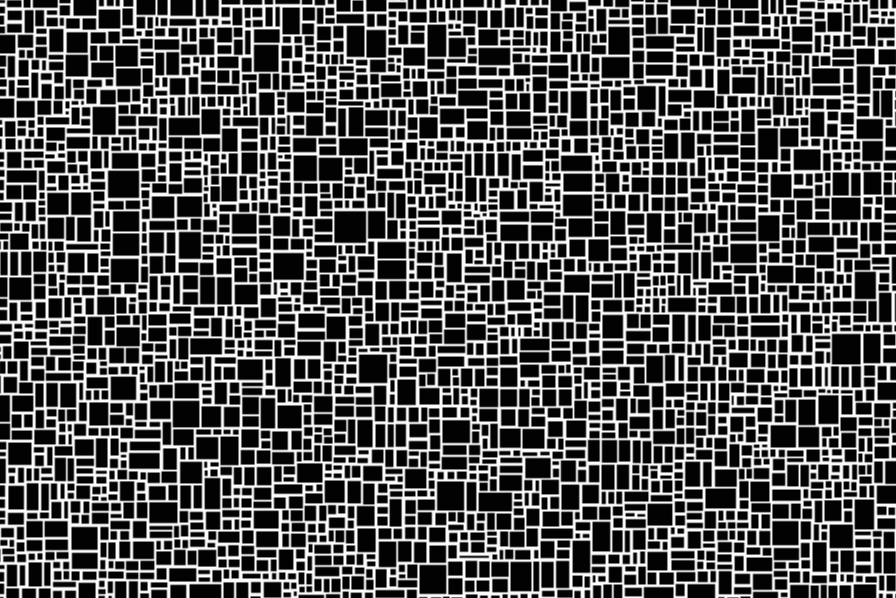
A WebGL 2 fragment shader for this pattern:

```glsl
#version 300 es
precision highp float;
// Draws a dense irregular mosaic of black rectangles separated by white gaps.

uniform vec2 u_resolution;
out vec4 fragColor;

const vec3 GAP_COLOR = vec3(0.985);
const vec3 BLOCK_COLOR = vec3(0.006);
const float ROWS = 29.0;           // grid cells per canvas height
const float EDGE_SOFTNESS = 0.003; // in canvas heights
const int SPLIT_ROUNDS = 3;

float hash(vec2 p, float salt) {
    vec3 q = fract(vec3(p.xyx) * vec3(0.1031, 0.1030, 0.0973) + salt * 0.137);
    q += dot(q, q.yzx + 33.33);
    return fract((q.x + q.y) * q.z);
}

// Position of the dividing line inside a cell, from 0 to 1.
float divider(vec2 cell) {
    return mix(0.12, 0.88, hash(cell, 1.0));
}

bool isEven(vec2 cell) {
    return mod(cell.x + cell.y, 2.0) < 0.5;
}

// Even cells hold a vertical divider, odd cells a horizontal one. Each runs on
// to its neighbours' dividers, so every grid corner owns one rectangle.
vec2 owningCorner(vec2 p) {
    vec2 cell = floor(p);
    vec2 f = p - cell;
    float own = divider(cell);
    vec2 side;
    if (isEven(cell)) {
        side.x = step(own, f.x);
        side.y = step(divider(cell + vec2(2.0 * side.x - 1.0, 0.0)), f.y);
    } else {
        side.y = step(own, f.y);
        side.x = step(divider(cell + vec2(0.0, 2.0 * side.y - 1.0)), f.x);
    }
    return cell + side;
}

// Lower left (xy) and upper right (zw) of the rectangle around a corner.
vec4 cornerRect(vec2 corner) {
    float upRight = divider(corner);
    float downLeft = divider(corner - 1.0);
    float upLeft = divider(corner - vec2(1.0, 0.0));
    float downRight = divider(corner - vec2(0.0, 1.0));
    vec4 offsets = isEven(corner)
        ? vec4(downLeft, downRight, upRight, upLeft)
        : vec4(upLeft, downLeft, downRight, upRight);
    return vec4(corner - 1.0, corner) + offsets;
}

// Cuts a rectangle in two at random and keeps the part that holds p.
void splitRect(vec2 p, float salt, inout vec4 rect, inout vec2 id) {
    vec2 size = rect.zw - rect.xy;
    float bias = mix(0.6, 1.6, hash(id, salt));
    vec2 axis = size.x * bias > size.y ? vec2(1.0, 0.0) : vec2(0.0, 1.0);
    if (dot(size, axis) < 0.7 || hash(id, salt + 1.0) > 0.38) return;

    float ratio = mix(0.36, 0.64, hash(id, salt + 2.0));
    vec2 cut = rect.xy + size * ratio;
    if (dot(p - cut, axis) > 0.0) {
        rect.xy = mix(rect.xy, cut, axis);
        id += vec2(0.37, 0.61);
    } else {
        rect.zw = mix(rect.zw, cut, axis);
        id += vec2(0.73, 0.19);
    }
}

// Random half gap on each of the four sides.
vec4 sideInsets(vec2 id) {
    vec4 random = vec4(hash(id, 21.0), hash(id, 22.0), hash(id, 23.0), hash(id, 24.0));
    return mix(vec4(0.038), vec4(0.102), random * random * 0.6 + random * 0.4);
}

// Coverage of p by an axis-aligned rectangle with soft edges.
float rectCoverage(vec2 p, vec4 rect, float softness) {
    vec2 inside = min(p - rect.xy, rect.zw - p);
    vec2 coverage = clamp(inside / softness + 0.5, 0.0, 1.0);
    return coverage.x * coverage.y;
}

void main() {
    vec2 p = gl_FragCoord.xy / u_resolution.y * ROWS + 5.0;
    float softness = max(EDGE_SOFTNESS, 1.0 / u_resolution.y) * ROWS;

    // Find the rectangle, then divide some into smaller blocks
    vec2 id = owningCorner(p);
    vec4 rect = cornerRect(id);
    for (int i = 0; i < SPLIT_ROUNDS; i++) {
        splitRect(p, 5.0 + 4.0 * float(i), rect, id);
    }

    // Shrink the block to open the gaps
    rect += sideInsets(id) * vec4(1.0, 1.0, -1.0, -1.0);
    float block = rectCoverage(p, rect, softness);
    fragColor = vec4(mix(GAP_COLOR, BLOCK_COLOR, block), 1.0);
}
```
